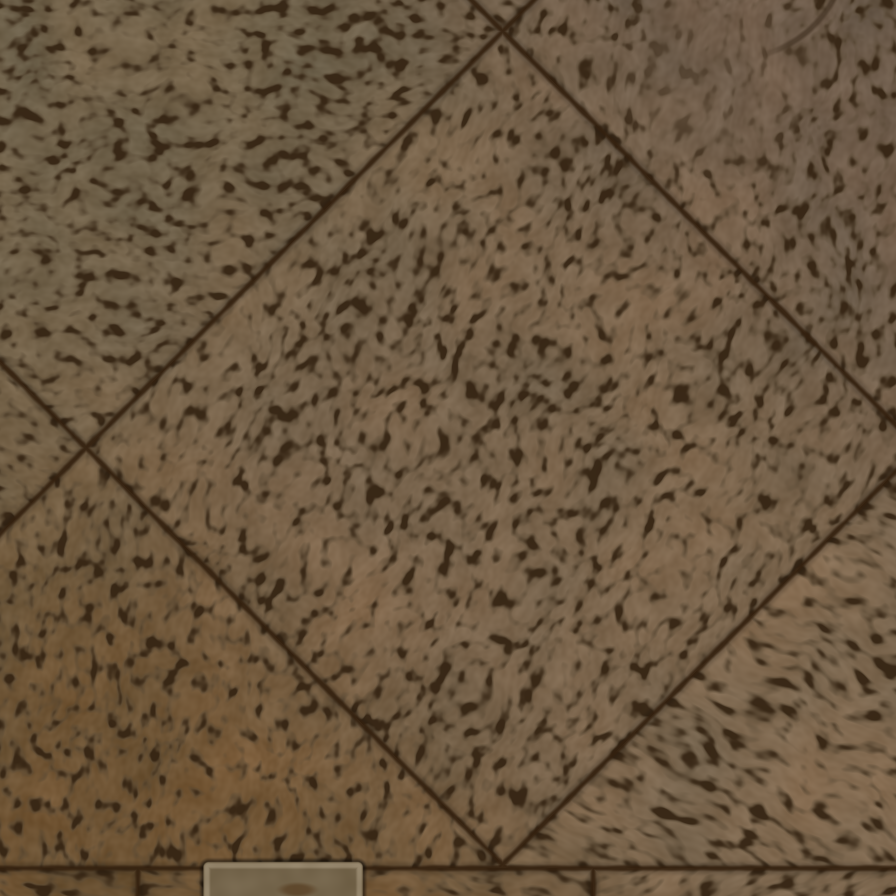
Give the GLSL for this texture, as a WebGL 2 fragment shader.

```glsl
#version 300 es
precision highp float;
// Speckled brown granite floor: diagonal square tiles above a straight border course.
uniform vec2 u_resolution;
out vec4 fragColor;

float hash(vec2 p) {
  return fract(sin(dot(p, vec2(127.1, 311.7))) * 43758.5453);
}

vec2 gradient(vec2 cell) {
  float angle = 6.2832 * hash(cell);
  return vec2(cos(angle), sin(angle));
}

// Gradient noise, roughly -0.7 to 0.7
float noise(vec2 p) {
  vec2 i = floor(p), f = p - i;
  vec2 u = f * f * f * (f * (f * 6.0 - 15.0) + 10.0);
  vec2 e = vec2(1.0, 0.0);
  float low = mix(dot(gradient(i), f), dot(gradient(i + e), f - e), u.x);
  float high = mix(dot(gradient(i + e.yx), f - e.yx), dot(gradient(i + 1.0), f - 1.0), u.x);
  return mix(low, high, u.y);
}

float roundedBox(vec2 p, vec2 halfSize, float radius) {
  vec2 q = abs(p) - halfSize + radius;
  return length(max(q, 0.0)) + min(max(q.x, q.y), 0.0) - radius;
}

// Stone of one slab; the grain direction and the flecks change with its id
vec3 granite(vec2 p, vec2 id) {
  float angle = 1.57 * (1.0 - id.y) + hash(id + 4.0) - 0.5;
  float c = cos(angle), s = sin(angle);
  vec2 q = mat2(c, -s, s, c) * p + 3.7 * id;
  q += 0.012 * vec2(noise(q * 14.0), noise(q * 14.0 + 50.0));
  vec2 grain = q * vec2(62.0 / (1.3 + 0.5 * max(id.y, 0.0)), 66.0);

  // Broad light: warm lower left, grey upper left, dim upper right
  vec3 col = vec3(0.485, 0.400, 0.305);
  col = mix(col, vec3(0.435, 0.330, 0.205), smoothstep(0.85, 0.30, p.x + p.y));
  col = mix(col, vec3(0.450, 0.390, 0.295), smoothstep(0.10, 0.70, p.y - p.x));
  col = mix(col, vec3(0.420, 0.350, 0.285), smoothstep(1.25, 1.85, p.x + p.y));
  col *= 0.98 + 0.05 * hash(id + 9.0);

  // Pink and grey clouds, then pale crystals
  float cloud = noise(q * 7.0) + 0.5 * noise(q * 17.0 + 8.0);
  col += vec3(0.05, 0.025, 0.01) * cloud;
  col += 0.055 * noise(grain * 0.6 + 20.0) + 0.035 * noise(grain * 2.2 + 70.0);

  // Worn spot at the upper right, where the flecks fade
  float worn = 0.6 * smoothstep(0.15, 0.05, length(p - vec2(0.80, 0.92)));

  // Grey-brown shadows around tight dark flecks
  float fleck = noise(grain) + 0.45 * noise(grain * 1.9 + 31.0) - 0.22 * cloud;
  col = mix(col, vec3(0.34, 0.28, 0.20), 0.55 * smoothstep(-0.08, 0.25, fleck) * (1.0 - worn));
  col = mix(col, vec3(0.19, 0.125, 0.06), 0.85 * smoothstep(0.14, 0.48, fleck) * (1.0 - worn));
  return col;
}

void main() {
  vec2 p = gl_FragCoord.xy / u_resolution.y;
  float px = 1.0 / u_resolution.y;

  // Diagonal grid: one whole diamond with its neighbours cut by the canvas
  vec2 d = (p - vec2(0.561, 0.500)) / 0.465;
  vec2 grid = 0.5 * vec2(d.x + d.y, d.x - d.y) + 0.5;
  vec2 id = floor(grid);
  vec2 edge = 0.5 - abs(fract(grid) - 0.5);
  float joint = min(edge.x, edge.y) * 0.465 * 1.4142;

  // Straight border course along the bottom
  float borderTop = 0.031;
  if (p.y < borderTop) {
    float slab = (p.x - 0.154) / 0.508;
    id = vec2(floor(slab) + 3.0, 1.0);
    joint = (0.5 - abs(fract(slab) - 0.5)) * 0.508;
  }
  joint = min(joint, abs(p.y - borderTop));

  vec3 col = granite(p, id);

  // Thin dark joints with a soft, slightly uneven edge
  float halfWidth = 0.0026 + 0.0012 * noise(p * 45.0);
  col *= 1.0 - 0.18 * smoothstep(0.010, 0.002, joint);
  float line = 1.0 - smoothstep(halfWidth - 0.001 - px, halfWidth + 0.001 + px, joint);
  col = mix(col, vec3(0.20, 0.125, 0.055), 0.88 * line);

  // Faint curved scratch at the upper right
  float scratch = abs(length(p - vec2(0.82, 1.06)) - 0.125);
  float reach = smoothstep(0.84, 0.89, p.x);
  col = mix(col, vec3(0.24, 0.18, 0.12), 0.6 * reach * (1.0 - smoothstep(0.001, 0.004 + px, scratch)));

  // Pale plate set into the border, with a bright rim and a brown stain
  float plate = roundedBox(p - vec2(0.316, -0.011), vec2(0.089, 0.049), 0.006);
  vec3 plateColor = vec3(0.45, 0.39, 0.29) + 0.05 * noise(p * 40.0);
  float stain = length((p - vec2(0.332, 0.007)) / vec2(0.022, 0.008));
  plateColor = mix(plateColor, vec3(0.34, 0.24, 0.13), 0.7 * smoothstep(1.2, 0.5, stain));
  plateColor += 0.13 * smoothstep(0.005, 0.001, abs(plate + 0.004));
  col *= 1.0 - 0.5 * smoothstep(0.006, 0.0, plate);
  col = mix(col, plateColor, 1.0 - smoothstep(-px, px, plate));

  fragColor = vec4(col, 1.0);
}
```
